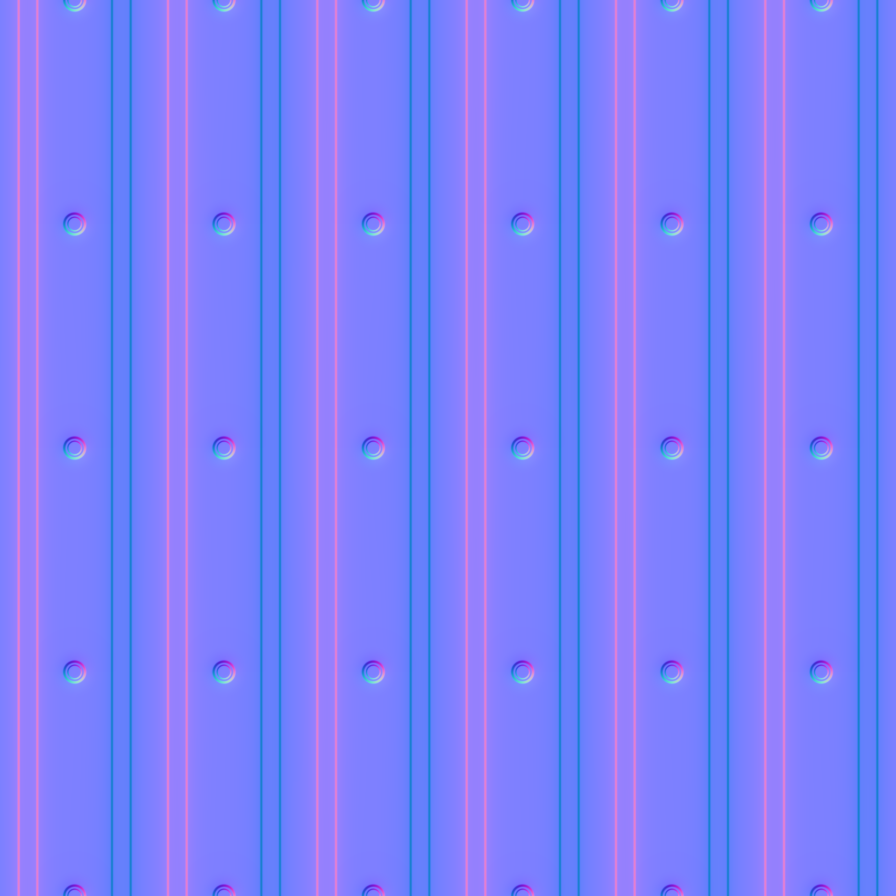
This texture map is drawn by a Shadertoy shader. Its source:

```glsl
// Tiling normal map of ribbed metal sheeting with stepped rivets.

const vec2  GRID         = vec2(6.0, 4.0);     // ribs across, rivets down
const vec2  RISE_EDGES   = vec2(0.125, 0.25);  // creases facing right, in ribs
const vec2  FALL_EDGES   = vec2(0.75, 0.875);  // creases facing left, in ribs
const float CREASE_WIDTH = 0.0072;             // in ribs
const float CREASE_SLOPE = 1.1;
const float GLOW_WIDTH   = 0.04;               // soft shoulder of a crease
const float GLOW_SLOPE   = 0.07;
const float FLANK_WIDTH  = 0.15;               // in ribs
const float FLANK_SLOPE  = 0.17;
const float SHEET_TILT   = -0.02;
const float RIM_RADIUS   = 0.0116;             // rivet sizes, in canvas units
const float STEP_RADIUS  = 0.0076;
const float RIM_WIDTH    = 0.0013;
const float STEP_WIDTH   = 0.0009;
const float RIM_SLOPE    = 1.25;
const float STEP_SLOPE   = 0.8;
const float HALO_WIDTH   = 0.010;
const float HALO_SLOPE   = 0.10;
const vec2  WEAR_GRID    = vec2(48.0, 4.0);    // whole cells, so it wraps
const float WEAR_SLOPE   = 0.02;

float hash(vec2 p) {
    return fract(sin(dot(p, vec2(127.1, 311.7))) * 43758.545);
}

// Value noise repeating after the given number of cells
float wrappedNoise(vec2 p, vec2 period) {
    vec2 i = floor(p);
    vec2 f = fract(p);
    f = f * f * (3.0 - 2.0 * f);
    vec2 a = mod(i, period);
    vec2 b = mod(i + 1.0, period);
    return mix(mix(hash(a), hash(vec2(b.x, a.y)), f.x),
               mix(hash(vec2(a.x, b.y)), hash(b), f.x), f.y);
}

float bell(float d, float width) {
    return exp(-d * d / (width * width));
}

// Signed distance to the nearest copy, for a period of one
float wrapped(float d) {
    return fract(d + 0.5) - 0.5;
}

// Sharp fold with a soft shoulder
float crease(float d, float width) {
    return CREASE_SLOPE * bell(d, width) + GLOW_SLOPE * bell(d, GLOW_WIDTH);
}

// Two creases with a broad flank around them
float ribFlank(float x, vec2 edges, float creaseWidth) {
    float middle = 0.5 * (edges.x + edges.y);
    return crease(wrapped(x - edges.x), creaseWidth)
         + crease(wrapped(x - edges.y), creaseWidth)
         + FLANK_SLOPE * bell(wrapped(x - middle), FLANK_WIDTH);
}

// Outward slope of a rivet: rim, raised step and soft halo
vec2 rivetSlope(vec2 offset, float pixel) {
    float r = length(offset);
    float slope = RIM_SLOPE * bell(r - RIM_RADIUS, max(RIM_WIDTH, 0.6 * pixel))
                + STEP_SLOPE * bell(r - STEP_RADIUS, max(STEP_WIDTH, 0.5 * pixel))
                + HALO_SLOPE * bell(r - RIM_RADIUS, HALO_WIDTH)
                  * smoothstep(0.0, RIM_RADIUS, r);
    return slope * offset / max(r, 1e-5);
}

void mainImage(out vec4 fragColor, in vec2 fragCoord) {
    vec2 uv = fragCoord / iResolution.xy;
    float pixel = 1.0 / min(iResolution.x, iResolution.y);
    vec2 cell = uv * GRID;

    // Ribs
    float creaseWidth = max(CREASE_WIDTH, 0.6 * pixel * GRID.x);
    vec2 slope = vec2(SHEET_TILT, 0.0);
    slope.x += ribFlank(cell.x, RISE_EDGES, creaseWidth)
             - ribFlank(cell.x, FALL_EDGES, creaseWidth);

    // Faint drawn-out wear
    slope.x += WEAR_SLOPE * (wrappedNoise(uv * WEAR_GRID, WEAR_GRID) - 0.5);

    // Rivets, centred between the flanks
    vec2 offset = vec2(wrapped(cell.x - 0.5), wrapped(cell.y)) / GRID;
    slope += rivetSlope(offset, pixel);

    // Encode with green pointing down
    vec3 normal = normalize(vec3(slope.x, -slope.y, 1.0));
    fragColor = vec4(0.5 + 0.5 * normal, 1.0);
}
```
